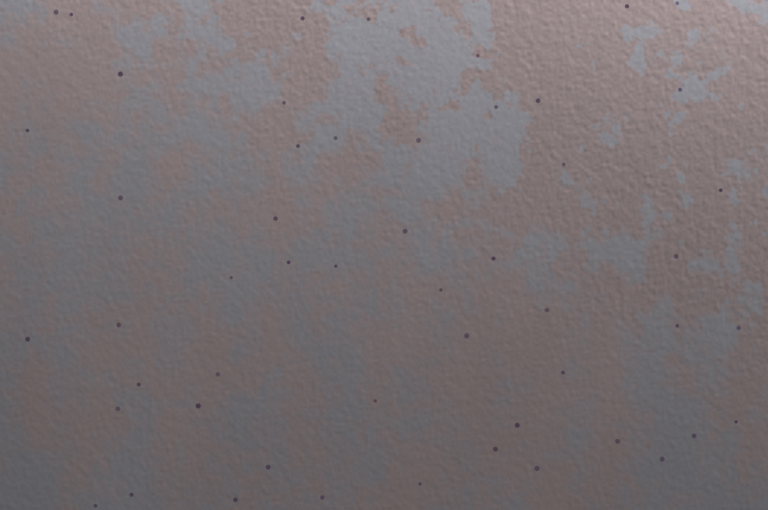
Write a WebGL 2 fragment shader that draws this texture.

```glsl
#version 300 es
precision highp float;
// Weathered plaster wall: worn pink paint over grey, fine relief and dark specks.
uniform vec2 u_resolution;
out vec4 outColor;

float hash(vec2 p) {
  vec3 q = fract(vec3(p.xyx) * 0.1031);
  q += dot(q, q.yzx + 33.33);
  return fract((q.x + q.y) * q.z);
}

float valueNoise(vec2 p) {
  vec2 cell = floor(p), f = fract(p);
  f = f * f * (3.0 - 2.0 * f);
  float low = mix(hash(cell), hash(cell + vec2(1, 0)), f.x);
  float high = mix(hash(cell + vec2(0, 1)), hash(cell + vec2(1, 1)), f.x);
  return mix(low, high, f.y);
}

float fbm(vec2 p) {
  float sum = 0.0, amplitude = 0.5;
  for (int i = 0; i < 5; i++) {
    sum += amplitude * valueNoise(p);
    p = mat2(1.6, 1.2, -1.2, 1.6) * p + 17.3;
    amplitude *= 0.55;
  }
  return sum / 1.055;
}

// Height of the rough plaster grain, turned to hide the noise lattice
float grainHeight(vec2 p) {
  vec2 turned = mat2(0.8, 0.6, -0.6, 0.8) * p;
  return 0.6 * valueNoise(turned * 105.0) + 0.4 * valueNoise(p * 175.0 + 40.0);
}

// Slope of the grain towards the light
float relief(vec2 p, vec2 lightStep) {
  return grainHeight(p - lightStep) - grainHeight(p + lightStep);
}

// Coverage of round specks scattered on a jittered grid
float specks(vec2 p, float cellSize, float density, float pixel) {
  vec2 home = floor(p / cellSize);
  float cover = 0.0;
  for (int y = -1; y <= 1; y++) {
    for (int x = -1; x <= 1; x++) {
      vec2 cell = home + vec2(x, y) + 50.0;
      vec2 jitter = vec2(hash(cell + 3.7), hash(cell + 91.2));
      vec2 center = (cell - 50.0 + jitter) * cellSize;
      float radius = mix(0.0030, 0.0050, hash(cell + 27.5));
      float present = step(hash(cell + 63.1), density);
      float strength = mix(0.6, 1.0, hash(cell + 11.9));
      float edge = 0.6 * pixel + 0.0006;
      float disc = 1.0 - smoothstep(radius - edge, radius + edge, distance(p, center));
      cover = max(cover, present * strength * disc);
    }
  }
  return cover;
}

// Brightness falling from the upper right to the floor
float lighting(vec2 p) {
  float t = clamp(p.y + 0.16 * (p.x - 0.7) * p.y, 0.0, 1.15);
  float leftShade = 1.0 - smoothstep(0.0, 0.25, p.x);
  return 0.382 + 0.09 * t + 0.095 * t * t * t - 0.012 * leftShade;
}

// Share of bare grey: crisp ragged flakes at the upper right, hazy elsewhere
float bareAmount(vec2 p, float crisp) {
  float zones = fbm(p * vec2(4.5, 3.5) + 8.0);
  float flakes = fbm(p * vec2(15.0, 12.0) + 23.0);
  float crumbs = fbm(p * 48.0 + 5.0);
  float field = 0.34 * zones + 0.40 * flakes + 0.26 * crumbs;
  field += 0.03 * (grainHeight(p + 5.0) - 0.5);
  field += 0.06 * (1.0 - smoothstep(0.0, 0.6, p.x));
  float softness = mix(0.13, 0.022, crisp);
  float threshold = mix(0.525, 0.538, crisp);
  return smoothstep(threshold - softness, threshold + softness, field);
}

void main() {
  float pixel = 1.0 / u_resolution.y;
  vec2 p = gl_FragCoord.xy * pixel;
  float crisp = smoothstep(0.6, 1.05, 0.4 * p.x + 0.8 * p.y);

  // Paint and bare wall
  const vec3 pinkPaint = vec3(1.070, 0.965, 0.968);
  const vec3 greyWall = vec3(0.990, 0.985, 1.030);
  float bare = bareAmount(p, crisp);
  vec3 color = lighting(p) * mix(pinkPaint, greyWall, bare);
  color *= 1.0 + 0.06 * crisp * (bare - 0.3);

  // Broad stains, grain relief and fine grit
  color *= 1.0 + 0.05 * (fbm(p * vec2(9.0, 4.0) + 60.0) - 0.5);
  float roughness = mix(0.085, 0.17, crisp) * (1.0 - 0.45 * bare * crisp);
  color *= 1.0 + roughness * relief(p, vec2(0.0018, 0.0024));
  color *= 1.0 + 0.03 * (valueNoise(p * 260.0 + 9.0) - 0.5);

  // Dark specks
  const vec3 speckColor = vec3(0.25, 0.19, 0.27);
  color = mix(color, speckColor, 0.85 * specks(p, 0.125, 0.55, pixel));
  outColor = vec4(color, 1.0);
}
```
